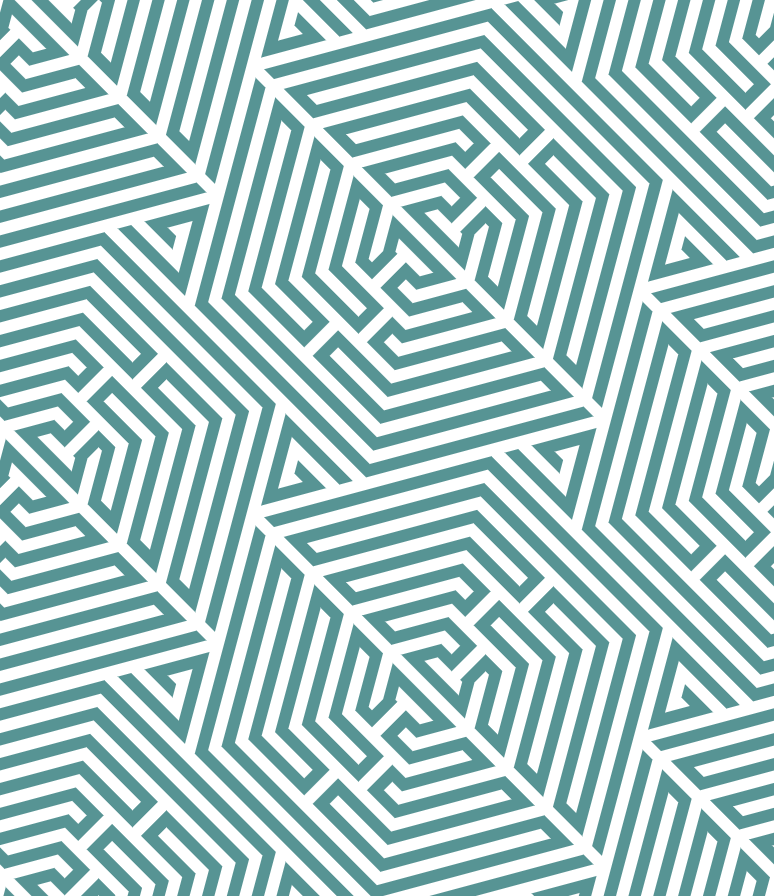
This pattern is drawn by a Shadertoy shader. Its source:

```glsl
// Labyrinth of tilted hexagons on a triangular lattice, with small spiral triangles
// in the gaps. Each cell is a signed field in stroke widths (positive = ink), built
// from hexagonal rings, cuts and caps; the union over nearby cells fills the canvas.

const float SQRT3 = 1.7320508;
const float APOTHEM = 18.0;                        // hexagon, in stroke widths
const float PITCH = 2.0 * APOTHEM / 0.9659258;     // hexagons tilted by 15 degrees
const float TRI_SIDE = PITCH * 0.2588190;          // gap left by the tilt
const vec2 COUNT = vec2(SQRT3, 2.0);               // canvas size in pitches
const vec2 ANCHOR = vec2(0.554, 0.729);            // one hexagon centre on the canvas
const vec3 TEAL = vec3(0.34, 0.58, 0.58);
const vec3 WHITE = vec3(1.0);

// Positive inside a band of the given half width.
float band(float distance, float halfWidth) {
    return halfWidth - abs(distance);
}

// Distance to the nearest multiple of period, shifted by offset.
float toRepeat(float value, float offset, float period) {
    return abs(mod(value - offset + 0.5 * period, period) - 0.5 * period);
}

// Half hexagon, x > 0: rings joined in turn at the diagonal and at the notches.
float hexMaze(vec2 p, float apothem) {
    float h = max(abs(p.x), 0.5 * abs(p.x) + 0.5 * SQRT3 * abs(p.y));
    float ink = band(toRepeat(h, 1.0, 2.0), 0.5);

    // Every second gap is closed beside the diagonal.
    float closedGap = toRepeat(h, 2.0, 4.0);
    float diagonalCap = min(1.5 - p.x, 1.5 - closedGap);
    ink = max(ink, min(diagonalCap, apothem - 2.0 - h));

    // The other gaps are closed on both sides of staggered notches.
    float level = floor((h + 2.0) / 4.0);
    if (level > 0.5 && level < 3.5) {
        float notchY = mod(level, 2.0) > 0.5 ? -0.7 : 1.7;
        float notchedGap = toRepeat(h, 0.0, 4.0);
        float across = p.y - notchY;
        ink = max(ink, min(band(across, 1.5), 1.5 - notchedGap));
        ink = min(ink, -min(band(across, 0.5), 2.0 - notchedGap));
    }
    return min(min(ink, p.x - 0.5), apothem - h);
}

// Triangle resting on the x > 0 edge: an outline that turns in as a hook.
float spiralTriangle(vec2 p, float apothem, float side) {
    float inradius = side / (2.0 * SQRT3);
    vec2 centre = vec2(apothem + inradius, apothem / SQRT3 - 0.5 * side);
    vec2 q = p - centre;
    float base = inradius + q.x;
    float upper = inradius - 0.5 * q.x - 0.5 * SQRT3 * q.y;
    float lower = inradius - 0.5 * q.x + 0.5 * SQRT3 * q.y;

    float outline = band(min(base, min(upper, lower)) - 1.0, 0.5);
    float slot = min(band(base - 2.0, 0.5), lower - 1.5);
    float hook = min(band(base - 3.0, 0.5), min(lower - 2.5, upper - 0.5));
    return max(min(outline, -slot), hook);
}

// One cell with half-turn symmetry; x runs along 45 degrees.
float cellInk(vec2 p) {
    vec2 q = vec2(p.x + p.y, p.y - p.x) * 0.70710678;
    if (q.x < 0.0) q = -q;
    return max(hexMaze(q, APOTHEM), spiralTriangle(q, APOTHEM, TRI_SIDE));
}

// Union of the cells around p on the triangular lattice.
float latticeInk(vec2 p, float pitch) {
    float columnStep = 0.5 * SQRT3 * pitch;
    float nearestColumn = round(p.x / columnStep);
    float ink = -1.0;
    for (int i = -1; i <= 1; i++) {
        float column = nearestColumn + float(i);
        float nearestRow = round(p.y / pitch - 0.5 * column);
        for (int j = -1; j <= 1; j++) {
            float row = nearestRow + float(j) + 0.5 * column;
            ink = max(ink, cellInk(p - vec2(column * columnStep, row * pitch)));
        }
    }
    return ink;
}

void mainImage(out vec4 fragColor, in vec2 fragCoord) {
    vec2 uv = fragCoord / iResolution.xy;
    vec2 p = (uv - ANCHOR) * COUNT * PITCH;
    float pixel = COUNT.y * PITCH / iResolution.y;
    float coverage = clamp(latticeInk(p, PITCH) / pixel + 0.5, 0.0, 1.0);
    fragColor = vec4(mix(WHITE, TEAL, coverage), 1.0);
}
```
